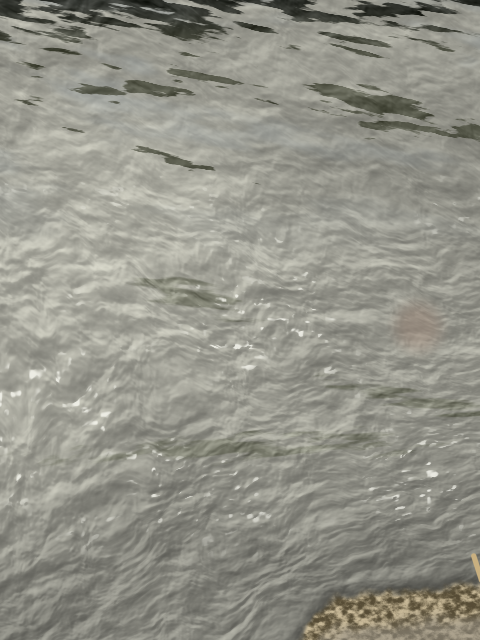
A WebGL 2 fragment shader for this texture:

```glsl
#version 300 es
precision highp float;
// Rippled grey river water with sun glints, dark far reflections and a sandy bank.

uniform vec2 u_resolution;
out vec4 fragColor;

float hash(vec2 p) {
    return fract(sin(dot(p, vec2(127.1, 311.7))) * 43758.5453);
}

float noise(vec2 p) {
    vec2 i = floor(p), f = fract(p);
    f = f * f * (3.0 - 2.0 * f);
    return mix(mix(hash(i), hash(i + vec2(1, 0)), f.x),
               mix(hash(i + vec2(0, 1)), hash(i + vec2(1, 1)), f.x), f.y);
}

float fbm(vec2 p) {
    float sum = 0.0, amp = 0.52;
    for (int i = 0; i < 5; i++) {
        sum += amp * noise(p);
        p = mat2(1.75, 0.6, -0.6, 1.75) * p + 17.3;
        amp *= 0.5;
    }
    return sum;
}

// Height of the water, with domain warping for short curled crests
float waves(vec2 p) {
    vec2 warp = vec2(fbm(p * 9.0), fbm(p * 9.0 + 31.7)) - 0.5;
    p += warp * vec2(0.09, 0.07);
    return fbm(p * vec2(13.0, 23.0)) + 0.12 * noise(p * vec2(34.0, 46.0));
}

// Soft tilted ellipse: 1 at its centre, 0 on its rim
float blot(vec2 p, vec2 centre, vec2 size, float tilt) {
    p -= centre;
    p.y -= tilt * p.x;
    return 1.0 - length(p / size);
}

float segment(vec2 p, vec2 a, vec2 b) {
    vec2 d = b - a;
    return length(p - a - d * clamp(dot(p - a, d) / dot(d, d), 0.0, 1.0));
}

void main() {
    vec2 uv = gl_FragCoord.xy / u_resolution;
    vec2 p = gl_FragCoord.xy / u_resolution.x;

    // Ripples lean upward near the bank and downward far away
    vec2 q = p;
    q.y -= mix(0.35, -0.18, smoothstep(0.05, 0.9, p.y)) * (p.x - 0.5);
    vec2 e = vec2(-0.0016, 0.0024);
    float slope = (waves(q + e) - waves(q - e)) / 0.0058;
    float streaks = fbm(q * vec2(13.0, 75.0) + 3.0);
    float broad = fbm(p * vec2(3.0, 5.0) + 9.0) - 0.5;

    // Broad light: brightest left of the middle, dim by the bank
    float light = 0.5 + 0.11 * smoothstep(0.0, 0.45, uv.y)
                + 0.06 * max(0.0, blot(uv, vec2(0.15, 0.6), vec2(0.6, 0.45), 0.0))
                - 0.03 * smoothstep(0.5, 1.0, uv.x) + 0.14 * broad;
    float rough = mix(1.0, 0.5, smoothstep(0.55, 0.8, uv.y)) * mix(1.1, 0.75, uv.x);
    float lit = slope * rough;
    light += lit > 0.0 ? 0.2 * (1.0 - exp(-lit * 0.06)) : -0.12 * (1.0 - exp(lit * 0.08));
    light += 0.13 * (fbm(q * vec2(45.0, 85.0)) - 0.5);
    vec3 col = light * vec3(1.0, 0.998, 0.935);

    // Blue sky sheen and faint ruddy shallows
    float sheen = smoothstep(0.5, 0.7, fbm(q * vec2(4.0, 14.0) + 50.0)) * smoothstep(0.55, 0.9, uv.y);
    col = mix(col, vec3(0.6, 0.63, 0.64), 0.4 * sheen);
    float ruddy = smoothstep(0.0, 0.7, blot(uv, vec2(0.87, 0.49), vec2(0.075, 0.055), 0.0) + 0.6 * broad);
    col = mix(col, vec3(0.61, 0.52, 0.46), 0.45 * ruddy);

    // Olive troughs between the swells
    float trough = blot(uv, vec2(0.5, 0.3), vec2(0.33, 0.02), 0.03);
    trough = max(trough, blot(uv, vec2(0.87, 0.375), vec2(0.24, 0.016), -0.16));
    trough = max(trough, blot(uv, vec2(0.38, 0.545), vec2(0.12, 0.026), -0.2));
    trough = smoothstep(0.0, 0.7, trough + 2.5 * (streaks - 0.5));
    col = mix(col, vec3(0.4, 0.41, 0.34) + 0.01 * slope, 0.6 * trough);

    // Thin broken reflections, thickening to the far shore
    float patches = blot(uv, vec2(0.28, 0.865), vec2(0.13, 0.018), 0.08);
    patches = max(patches, blot(uv, vec2(0.78, 0.83), vec2(0.14, 0.022), -0.16));
    patches = max(patches, blot(uv, vec2(0.92, 0.81), vec2(0.08, 0.015), -0.1));
    patches = max(patches, blot(uv, vec2(0.73, 0.925), vec2(0.07, 0.015), -0.05));
    patches = max(patches, blot(uv, vec2(0.36, 0.75), vec2(0.12, 0.009), -0.22));
    patches = smoothstep(0.0, 0.4, min(patches, 0.45) - 0.25 + 5.0 * (streaks - 0.5));
    float far = smoothstep(-0.04, 0.06, streaks - 0.5 + 3.6 * (uv.y - 0.958 - 0.03 * uv.x));
    vec3 gloom = mix(vec3(0.27, 0.28, 0.22), vec3(0.14, 0.15, 0.13), smoothstep(0.9, 1.0, uv.y));
    col = mix(col, gloom + 0.006 * slope, max(0.8 * patches, 0.9 * far));

    // Small sun glints clustered on the bright faces
    float zone = smoothstep(0.42, 0.62, fbm(p * 6.0 + 70.0) + 0.12 * (0.5 - uv.x));
    zone *= smoothstep(0.1, 0.25, uv.y) * (1.0 - smoothstep(0.62, 0.76, uv.y));
    float glint = smoothstep(0.62, 0.88, noise(q * vec2(75.0, 95.0))) * smoothstep(0.0, 6.0, slope);
    col = mix(col, vec3(0.96, 0.96, 0.93), 0.85 * glint * zone);

    // Sandy bank with a wet rim and fine grain
    float grain = fbm(p * vec2(85.0, 120.0));
    float shore = 0.085 * smoothstep(0.58, 0.71, uv.x) - 0.012 + 0.06 * (uv.x - 0.7);
    float inland = shore - uv.y + 0.03 * (fbm(p * 30.0) - 0.5);
    col *= 1.0 - 0.25 * smoothstep(-0.03, 0.0, inland);
    vec3 sand = mix(vec3(0.34, 0.3, 0.21), vec3(0.79, 0.73, 0.6), smoothstep(0.25, 0.8, grain));
    sand = mix(sand, vec3(0.58, 0.56, 0.52), 0.55 * smoothstep(0.04, 0.07, inland));
    col = mix(col, sand, smoothstep(-0.006, 0.012, inland));

    // Pale stick at the edge
    float stick = segment(p, vec2(0.987, 0.175), vec2(1.003, 0.125));
    col = mix(col, vec3(0.79, 0.69, 0.5), 1.0 - smoothstep(0.004, 0.007, stick));

    fragColor = vec4(clamp(col, 0.0, 1.0), 1.0);
}
```
